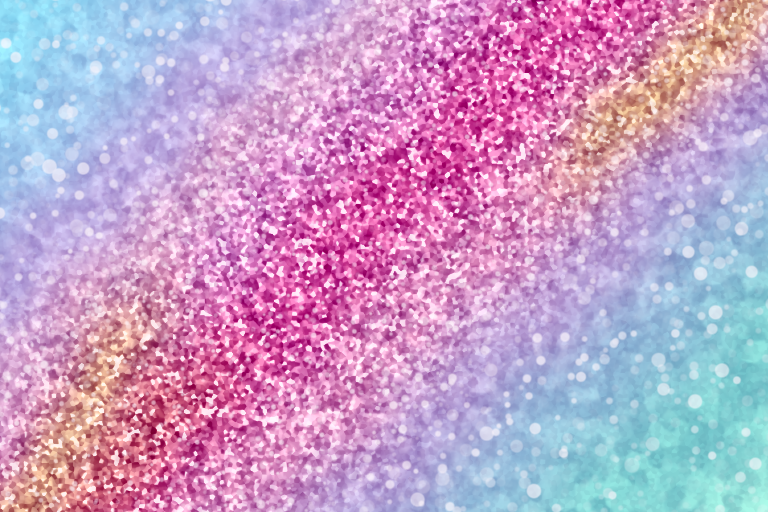
A Shadertoy shader for this texture:

```glsl
// Pastel rainbow glitter in diagonal bands, sharp along the middle and melting into bokeh.

vec3 hash3(vec2 cell) {
    vec3 h = fract(cell.xyx * vec3(0.1031, 0.1030, 0.0973));
    h += dot(h, h.yxz + 33.33);
    return fract((h.xxy + h.yzz) * h.zyx);
}

// Colour across the bands, from the lower right corner to the upper left
vec3 bandColour(float across) {
    vec3 c = vec3(0.60, 0.90, 0.86);
    c = mix(c, vec3(0.49, 0.81, 0.82), smoothstep(-1.50, -1.20, across));
    c = mix(c, vec3(0.58, 0.74, 0.86), smoothstep(-1.20, -0.87, across));
    c = mix(c, vec3(0.71, 0.62, 0.84), smoothstep(-0.92, -0.66, across));
    c = mix(c, vec3(0.86, 0.54, 0.75), smoothstep(-0.70, -0.42, across));
    c = mix(c, vec3(0.84, 0.30, 0.63), smoothstep(-0.42, -0.18, across));
    c = mix(c, vec3(0.83, 0.50, 0.77), smoothstep(-0.14, 0.10, across));
    c = mix(c, vec3(0.84, 0.63, 0.81), smoothstep(0.08, 0.24, across));
    c = mix(c, vec3(0.73, 0.66, 0.88), smoothstep(0.24, 0.42, across));
    c = mix(c, vec3(0.62, 0.78, 0.93), smoothstep(0.42, 0.66, across));
    return mix(c, vec3(0.56, 0.87, 0.97), smoothstep(0.64, 0.95, across));
}

// Soft cellular noise: each flake keeps its own brightness
float flakes(vec2 p) {
    vec2 cell = floor(p);
    float sum = 0.0, total = 0.0;
    for (int j = -1; j <= 1; j++)
    for (int i = -1; i <= 1; i++) {
        vec2 id = cell + vec2(i, j);
        vec3 h = hash3(id);
        vec2 d = p - id - h.xy;
        float w = exp(-9.0 * dot(d, d));
        sum += w * h.z;
        total += w;
    }
    return sum / total;
}

// Scattered light discs; a few are bright, most are faint
float bokeh(vec2 p, float softness) {
    vec2 cell = floor(p);
    float dark = 1.0;
    for (int j = -1; j <= 1; j++)
    for (int i = -1; i <= 1; i++) {
        vec2 id = cell + vec2(i, j);
        vec3 h = hash3(id + 71.0);
        float size = mix(0.22, 0.46, hash3(id + 19.0).x);
        float disc = 1.0 - smoothstep(size - softness, size + softness, length(p - id - h.xy));
        dark *= 1.0 - disc * (0.12 * h.z + 0.75 * smoothstep(0.72, 1.0, h.z));
    }
    return 1.0 - dark;
}

void mainImage(out vec4 fragColor, in vec2 fragCoord) {
    vec2 p = fragCoord / iResolution.y;
    float along = p.x + p.y;
    float across = p.y - p.x + 0.015 * sin(along * 9.0) + 0.01 * sin(along * 17.0 + p.x * 8.0);

    vec3 colour = bandColour(across);

    // Copper and gold washes at both ends of the bands
    float lowEnd = 1.0 - smoothstep(0.45, 0.95, along);
    float highEnd = smoothstep(1.55, 2.0, along);
    float red = (across + 0.14) / 0.13;
    float leftGold = (across + 0.04 - 0.2 * along) / 0.11;
    float rightGold = (across + 0.46) / 0.10;
    colour = mix(colour, vec3(0.78, 0.40, 0.43), 0.7 * lowEnd * exp(-red * red));
    colour = mix(colour, vec3(0.83, 0.62, 0.48), 0.85 * lowEnd * exp(-leftGold * leftGold));
    colour = mix(colour, vec3(0.82, 0.62, 0.46), 0.9 * highEnd * exp(-rightGold * rightGold));

    // Distance from the sharp diagonal sets grain and disc size
    float blur = abs(across + 0.16);
    float sharp = 1.0 - smoothstep(0.12, 0.62, blur);
    float fine = flakes(p * 125.0) - 0.5;
    float medium = flakes(p * 62.0 + 13.0) - 0.5;
    float coarse = flakes(p * 34.0 + 40.0) - 0.5;
    colour += fine * vec3(0.42, 0.62, 0.46) * (0.12 + 0.88 * sharp);
    colour += medium * vec3(0.20, 0.27, 0.18) * (1.0 - smoothstep(0.3, 0.9, blur));
    colour += coarse * vec3(0.13, 0.14, 0.09);

    // Highlights: pinpoint glints, small discs, then wide bokeh
    float glint = 0.8 * smoothstep(0.27, 0.44, fine) * sharp;
    float small = bokeh(p * 85.0, 0.20) * (1.0 - smoothstep(0.3, 0.7, blur));
    float middle = bokeh(p * 50.0 + 7.0, 0.13) * smoothstep(0.1, 0.4, blur)
                 * (1.0 - 0.6 * smoothstep(0.6, 1.1, blur));
    float wide = bokeh(p * 31.0 + 3.0, 0.07) * smoothstep(0.35, 0.7, blur);
    float light = 1.0 - (1.0 - glint) * (1.0 - 0.75 * small)
                * (1.0 - 0.8 * middle) * (1.0 - 0.75 * wide);
    colour = mix(colour, vec3(1.0, 0.97, 0.99), light);

    fragColor = vec4(clamp(colour, 0.0, 1.0), 1.0);
}
```
